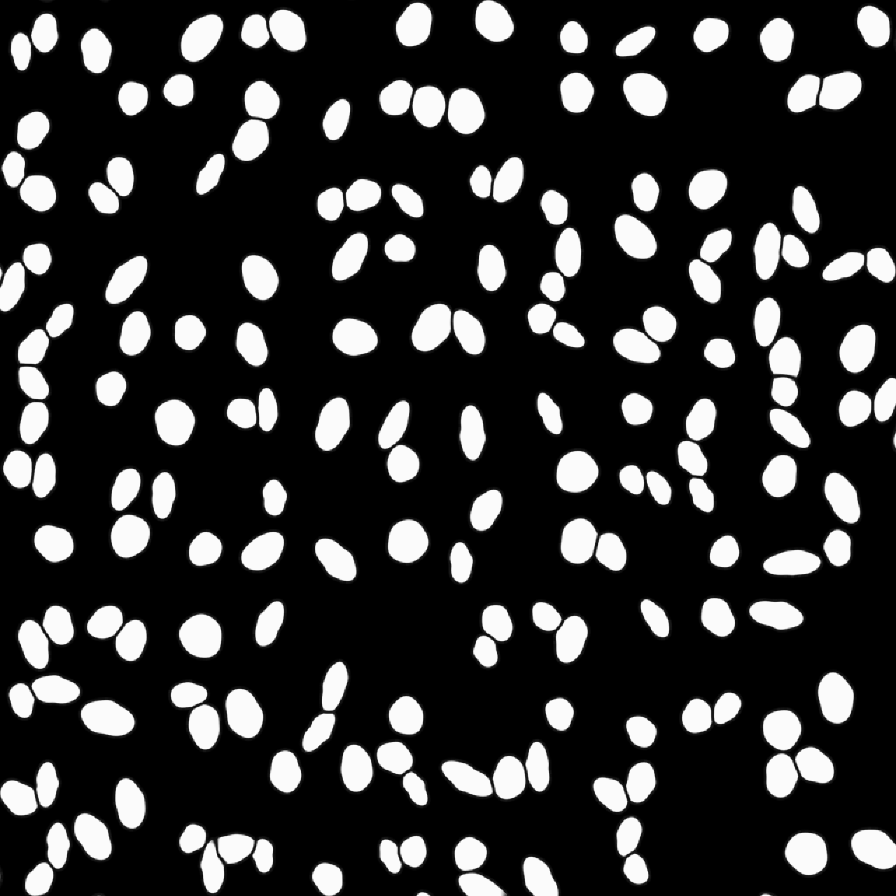
Give the GLSL for this pattern, as a Shadertoy shader.

```glsl
// Scattered white grains on black: rotated ellipses, single or in touching pairs,
// one group per jittered grid cell. Cellular distances (nearest and second nearest)
// give each outline and the thin dark seam that parts neighbouring grains.

const float CELLS = 12.0;          // grid cells across the canvas
const float STEPS = 256.0;         // outline stair steps across the canvas
const float SEAM_WIDTH = 0.0032;
const float HALO_WIDTH = 0.0042;
const vec3 BACKGROUND = vec3(0.0);
const vec3 HALO = vec3(0.10);
const vec3 GRAIN = vec3(0.985);

struct Grain {
    vec2 radii;    // half width, half length
    float angle;   // lean away from vertical
    float phase;   // outline variation
};

// Four random values from a cell and a channel
vec4 hash4(vec2 cell, float channel) {
    vec4 p = fract(vec4(cell.xyx, channel) * vec4(0.1031, 0.1030, 0.0973, 0.1099) + 0.137);
    p += dot(p, p.wzxy + 33.33);
    return fract((p.xxyz + p.yzzw) * p.zywx);
}

vec2 rotate(vec2 p, float angle) {
    float c = cos(angle), s = sin(angle);
    return vec2(c * p.x + s * p.y, c * p.y - s * p.x);
}

// Mostly upright grains, round to slender
Grain makeGrain(vec2 cell, float channel, float scale) {
    vec4 h = hash4(cell, channel);
    vec4 k = hash4(cell, channel + 5.0);
    float size = scale * mix(0.0160, 0.0240, h.x);
    float stretch = sqrt(mix(0.42, 0.95, h.y));
    float lean = (h.z + h.w - 1.0) * 1.25;
    if (k.x < 0.14) lean += 1.4;
    return Grain(size * vec2(stretch, 1.0 / stretch), lean, 6.283 * k.y);
}

// How far the grain reaches along a direction
float reach(Grain g, vec2 direction) {
    return length(rotate(direction, g.angle) * g.radii);
}

// Approximate signed distance to a slightly uneven ellipse
float grainDistance(vec2 p, Grain g) {
    vec2 q = rotate(p, g.angle) + 1e-5;
    float k = length(q / g.radii);
    float slope = length(q / (g.radii * g.radii));
    float around = atan(q.y, q.x);
    float wobble = 0.0007 * sin(3.0 * around + g.phase)
                 + 0.0004 * sin(5.0 * around - 2.0 * g.phase);
    return k * (k - 1.0) / slope + wobble;
}

// Keep the two smallest distances in order
vec2 keepNearest(vec2 nearest, float d) {
    return vec2(min(nearest.x, d), min(nearest.y, max(nearest.x, d)));
}

// Nearest and second nearest grain around a point
vec2 nearestGrains(vec2 p) {
    vec2 nearest = vec2(1.0);
    vec2 home = floor(p * CELLS);
    for (int y = -1; y <= 1; y++)
    for (int x = -1; x <= 1; x++) {
        vec2 cell = home + vec2(x, y) + 20.0;
        vec4 h = hash4(cell, 1.0);
        if (h.x > 0.88) continue;
        bool paired = h.x < 0.31;
        float jitter = paired ? 0.36 : 0.66;
        vec2 center = (cell - 20.0 + 0.5 + jitter * (h.yz - 0.5)) / CELLS;
        float turn = 6.283 * h.w;
        vec2 direction = vec2(cos(turn), sin(turn));

        // Partners of a pair touch at the centre
        Grain first = makeGrain(cell, 2.0, paired ? 0.9 : 1.0);
        float shift = paired ? reach(first, direction) : 0.0;
        nearest = keepNearest(nearest, grainDistance(p - center + direction * shift, first));
        if (paired) {
            Grain second = makeGrain(cell, 3.0, 0.9);
            vec2 offset = direction * reach(second, direction);
            nearest = keepNearest(nearest, grainDistance(p - center - offset, second));
        }
    }
    return nearest;
}

// Pull points towards a fine lattice for softly stepped outlines
vec2 stepped(vec2 p, float steps) {
    vec2 q = p * steps - 0.5;
    return (floor(q) + smoothstep(0.0, 1.0, fract(q)) + 0.5) / steps;
}

void mainImage(out vec4 fragColor, in vec2 fragCoord) {
    vec2 p = fragCoord / iResolution.y;
    vec2 d = nearestGrains(stepped(p, STEPS));
    float shape = max(d.x, 0.5 * (SEAM_WIDTH - (d.y - d.x)));

    // Faint mottled halo, then the sharp grain
    float mottle = mix(0.5, 1.0, hash4(floor(p * STEPS), 9.0).x);
    float halo = smoothstep(HALO_WIDTH, 0.0015, shape) * mottle;
    float soft = max(0.0011, 0.6 / iResolution.y);
    float inside = 1.0 - smoothstep(-soft, soft, shape);
    vec3 color = mix(BACKGROUND, HALO, halo);
    fragColor = vec4(mix(color, GRAIN, inside), 1.0);
}
```
